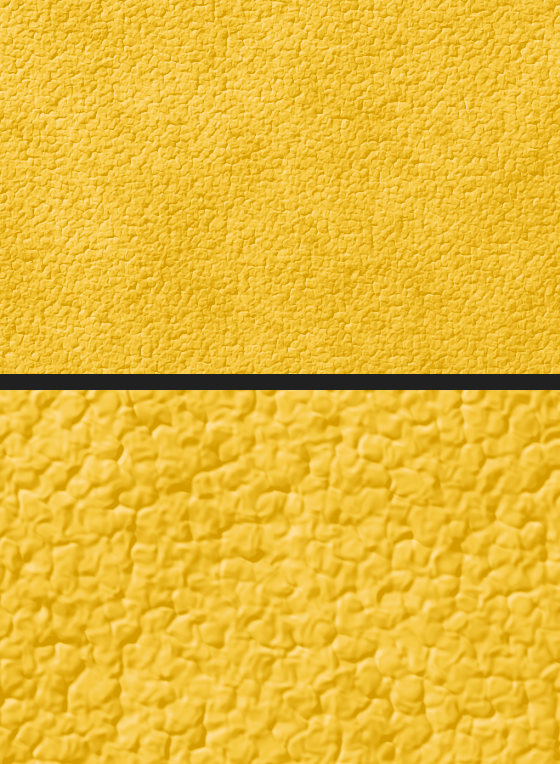
Top: the whole. Bottom: its middle third, enlarged.
A Shadertoy shader for this texture:

```glsl
// Yellow rough-cast plaster: rounded lumps scattered on a warped cell grid merge
// into a height field, which is lit from the upper left by its slope.
// The resulting tone is mapped through a three-stop yellow ramp.

#define LUMPS 66.0                         // lump cells per canvas height
#define FINE_AMOUNT 0.36                   // weight of the small grains
#define WARP 0.55                          // irregularity of the lump outlines
#define RELIEF 1.45                        // strength of the slope shading
#define HOLLOW 0.9                         // darkening of the recesses
#define MOTTLE 0.95                        // broad unevenness of the coat
#define FALLOFF 0.85                       // light loss towards the lower right
#define TO_LIGHT vec2(-0.64, 0.77)
#define SHADOW_COLOR vec3(0.88, 0.67, 0.07)
#define BODY_COLOR vec3(0.96, 0.78, 0.24)
#define LIGHT_COLOR vec3(0.99, 0.85, 0.50)

// Sine-free hash: a random vector in [-1, 1] for each lattice point
vec2 hashVector(vec2 cell) {
    vec3 q = fract(cell.xyx * vec3(0.1031, 0.1030, 0.0973));
    q += dot(q, q.yzx + 33.33);
    return 2.0 * fract((q.xx + q.yz) * q.zy) - 1.0;
}

float gradientNoise(vec2 p) {
    vec2 cell = floor(p);
    vec2 f = p - cell;
    vec2 blend = f * f * f * (f * (f * 6.0 - 15.0) + 10.0);
    vec2 e = vec2(1.0, 0.0);
    float a = dot(hashVector(cell), f);
    float b = dot(hashVector(cell + e.xy), f - e.xy);
    float c = dot(hashVector(cell + e.yx), f - e.yx);
    float d = dot(hashVector(cell + e.xx), f - e.xx);
    return mix(mix(a, b, blend.x), mix(c, d, blend.x), blend.y);
}

// Domes of random place and height, joined by a smooth maximum
float lumpHeight(vec2 p) {
    const float SHARPNESS = 9.0;
    vec2 cell = floor(p);
    float sum = 0.0;
    for (int j = -1; j <= 1; j++) {
        for (int i = -1; i <= 1; i++) {
            vec2 id = cell + vec2(i, j);
            vec2 offset = id + 0.5 + 0.45 * hashVector(id) - p;
            float d2 = dot(offset, offset);
            float top = 0.14 * hashVector(id + 53.0).x;
            sum += exp(SHARPNESS * (top - d2 * (0.4 + 0.9 * sqrt(d2))));
        }
    }
    return log(sum) / SHARPNESS;
}

// Plaster height: warped lumps, small grains and slow swells
float plasterHeight(vec2 p) {
    vec2 bend = vec2(gradientNoise(p * 0.9 + 19.7), gradientNoise(p * 0.9 + 71.3));
    vec2 q = p + WARP * bend;
    vec2 turned = vec2(0.8 * q.x - 0.6 * q.y, 0.6 * q.x + 0.8 * q.y);
    float height = lumpHeight(q);
    height += FINE_AMOUNT * gradientNoise(turned * 2.0 + 237.4);
    height += 0.5 * gradientNoise(turned * 0.5 + 141.8);
    return height;
}

// Yellow ramp over a tone centred near zero
vec3 yellowRamp(float tone) {
    vec3 dark = mix(SHADOW_COLOR, BODY_COLOR, (tone + 1.28) / 1.53);
    vec3 bright = mix(BODY_COLOR, LIGHT_COLOR, (tone - 0.25) / 1.92);
    return tone < 0.25 ? dark : bright;
}

void mainImage(out vec4 fragColor, in vec2 fragCoord) {
    vec2 uv = fragCoord / iResolution.xy;
    vec2 canvas = fragCoord / iResolution.y;
    vec2 p = canvas * LUMPS + 100.0;

    // Slope towards the light
    float reach = 0.13;
    float nearSide = plasterHeight(p + reach * TO_LIGHT);
    float farSide = plasterHeight(p - reach * TO_LIGHT);
    float slope = (farSide - nearSide) / (2.0 * reach);
    float height = 0.5 * (nearSide + farSide);

    // Lump shading, slightly stronger towards the upper left
    float corner = 0.5 * (uv.y - uv.x);
    float tone = RELIEF * slope + HOLLOW * (height + 0.08);
    tone *= 1.0 + 0.3 * corner;

    // Broad light falloff and uneven coat
    float coat = gradientNoise(canvas * 4.0 + 8.6);
    coat += 0.7 * gradientNoise(canvas * 11.0 + 3.2);
    coat += 0.7 * gradientNoise(canvas * 24.0 + 5.9);
    tone += FALLOFF * corner + MOTTLE * coat;

    vec3 color = yellowRamp(clamp(tone, -2.1, 2.6));
    fragColor = vec4(clamp(color, 0.0, 1.0), 1.0);
}
```
